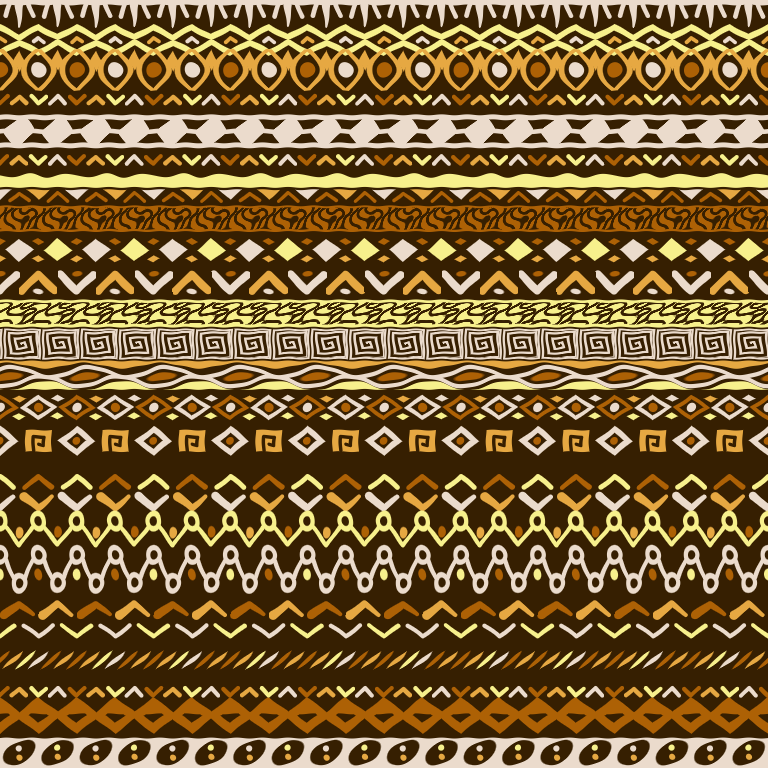
Give the GLSL for this pattern, as a WebGL 1 fragment shader.

```glsl
precision highp float;
// Horizontal bands of hand-cut folk ornament in earth colours on dark brown.
uniform vec2 u_resolution;
#define CELLS 20.0
#define WOBBLE 0.012
#define DARK vec3(0.21, 0.12, 0.005)
#define CREAM vec3(0.92, 0.86, 0.8)
#define BROWN vec3(0.68, 0.38, 0.02)
#define YELLOW vec3(0.97, 0.94, 0.55)
#define ORANGE vec3(0.9, 0.66, 0.26)
#define PI 3.14159265
vec2 q;  // position in cells, y pointing down
vec3 color;
float pixel, odd;  // pixel size in cells, parity of the current motif

void paint(float d, vec3 ink) { color = mix(color, ink, clamp(0.5 - d / pixel, 0., 1.)); }
// Local position in a row of motifs
vec2 at(float x, float y) {
  odd = mod(floor(q.x - x + 0.5), 2.);
  return vec2(fract(q.x - x + 0.5) - 0.5, q.y - y);
}
vec3 cycle(float i) { return i < 0.5 ? BROWN : i < 1.5 ? ORANGE : i < 2.5 ? YELLOW : CREAM; }
// Distance functions
float slab(float top, float bottom) { return max(top - q.y, q.y - bottom); }
float diamond(vec2 p, float w, float h) {
  return (abs(p.x) / w + abs(p.y) / h - 1.) * w * h / length(vec2(w, h));
}
float oval(vec2 p, float w, float h) { return (length(p / vec2(w, h)) - 1.) * min(w, h); }
float segment(vec2 p, float ax, float ay, float bx, float by) {
  vec2 a = vec2(ax, ay), d = vec2(bx, by) - a;
  return length(p - a - d * clamp(dot(p - a, d) / dot(d, d), 0., 1.));
}
float mirrored(vec2 p, float ax, float ay, float bx, float by) {
  return segment(vec2(abs(p.x), p.y), ax, ay, bx, by);
}
float chevron(vec2 p, float w, float h) { return mirrored(p, 0., -h, w, h); }
float swirl(vec2 p, vec2 k) {
  p *= vec2(PI, k.y);
  return sin(k.x * p.x + 2. * sin(p.y + 2. * p.x)) + 0.8 * cos(p.y - k.x * p.x);
}
float curls(float y, vec2 k) {
  vec2 p = vec2(q.x, q.y - y), e = vec2(0.01, 0);
  float f = swirl(p, k);
  vec2 slope = vec2(swirl(p + e, k) - f, swirl(p + e.yx, k) - f) / e.x;
  return max(abs(f) / max(length(slope), 4.) - 0.043, abs(p.y) - 0.28);
}
void smallChevrons(float y) {
  float i = floor(q.x * 2. + 0.5);
  vec2 p = vec2(q.x - i * 0.5, q.y - y);
  paint(chevron(p, 0.19, mod(i, 2.) < 0.5 ? -0.09 : 0.09) - 0.055, cycle(mod(i, 4.)));
}
void upperBands() {
  // Spiked fringe, eyed lattice, pointed arches
  vec2 p = at(0.5, 0.);
  paint(min(p.y - 0.13, max(abs(p.x) - 0.13 + 0.15 * p.y, p.y + abs(p.x) - 0.72)), CREAM);
  paint(mirrored(p, 0.24, 0.1, 0.36, 0.42) - 0.06, CREAM);
  p = at(0., 1.04);
  paint(abs(diamond(p, 0.62, 0.33)) - 0.075, YELLOW);
  paint(chevron(p, 0.13, 0.05) - 0.05, mix(ORANGE, CREAM, odd));
  paint(diamond(at(0.5, 1.58), 0.15, 0.27), ORANGE);
  p = at(0., 1.82);
  paint(max(abs(abs(p.x) - 0.39 * cos(p.y * 2.9)) * 0.8 - 0.06, abs(p.y) - 0.54), ORANGE);
  paint(oval(p, 0.2, 0.2), mix(BROWN, CREAM, odd));
  // Hourglasses, wavy ribbon, hanging half diamonds
  paint(slab(2.99, 3.85), CREAM);
  p = at(0., 3.42);
  paint(max(abs(p.x + 0.25 * p.y) - 0.06 - 0.95 * abs(p.y), abs(abs(p.y) - 0.18) - 0.12), DARK);
  paint(slab(4.57 + 0.05 * sin(2. * PI * q.x), 4.88), YELLOW);
  paint(chevron(at(0.5, 5.13), 0.25, 0.1) - 0.045, BROWN);
  p = at(0., 4.94);
  paint(max(diamond(p, 0.3, 0.26), -p.y), mix(CREAM, ORANGE, odd));
  // Maze, diamonds, large chevrons
  paint(slab(5.36, 6.03), BROWN);
  paint(curls(5.69, vec2(4, 9)), DARK);
  paint(diamond(at(0.5, 6.51), 0.37, 0.3), mix(CREAM, YELLOW, odd));
  paint(diamond(at(0., 6.29), 0.16, 0.09), BROWN);
  paint(diamond(at(0., 6.74), 0.16, 0.09), ORANGE);
  p = at(0., 7.36);
  p.y *= 2. * odd - 1.;
  paint(chevron(p, 0.43, 0.21) - 0.1, mix(CREAM, ORANGE, odd));
  paint(oval(p - vec2(0, 0.23), 0.13, 0.07), mix(BROWN, CREAM, odd));
}
void middleBands() {
  // Curled ribbon and square spirals
  paint(slab(7.81, 8.52), YELLOW);
  paint(curls(8.16, vec2(2, 13)), DARK);
  vec2 p = at(0.58, 8.96) * vec2(1, 1.22);
  float r = max(abs(p.x), abs(p.y)), turn = fract(r / 0.16 - atan(p.y, p.x) / (2. * PI));
  paint(min(max(abs(turn - 0.5) * 0.16 - 0.035, r - 0.42), abs(r - 0.45) - 0.03), CREAM);
  // Crossing waves around lenses
  float u = q.x - 0.2, wave = 0.12 * cos(PI * u), y = q.y - 9.81 + 0.05 * sin(PI * u);
  paint(slab(9.4, 9.52 - 0.6 * wave), ORANGE);
  paint(slab(10.04 + wave, 10.14), YELLOW);
  paint(abs(abs(y) - 0.12 - wave) - 0.055, CREAM);
  paint(oval(vec2(mod(u + 1., 2.) - 1., y), 0.38, 0.1), BROWN);
  // Ringed diamonds, then hooks between diamonds
  p = at(0., 10.61);
  paint(abs(diamond(p, 0.4, 0.27)) - 0.05, mix(BROWN, CREAM, odd));
  paint(oval(p, 0.12, 0.12), mix(CREAM, BROWN, odd));
  paint(diamond(at(0.5, 10.38), 0.17, 0.09), mix(ORANGE, CREAM, odd));
  paint(diamond(at(0.5, 10.84), 0.17, 0.09), YELLOW);
  p = at(0., 11.48);
  float hook = min(segment(p, -0.13, 0.4, -0.13, -0.1), segment(p, -0.13, -0.1, 0.15, -0.1));
  hook = min(hook, min(segment(p, 0.15, -0.1, 0.13, 0.11), segment(p, 0.13, 0.11, 0.02, 0.09)));
  float box = max(max(abs(p.x) - 0.34, abs(p.y) - 0.28), 0.045 - hook);
  float ring = max(diamond(p, 0.49, 0.39), -diamond(p, 0.25, 0.21));
  paint(mix(min(ring, oval(p, 0.1, 0.1)), box, odd), odd > 0.5 ? ORANGE : ring < 0.04 ? CREAM : BROWN);
}
void lowerBands() {
  // Paired zigzags
  vec2 p = at(0., 12.55);
  paint(chevron(p, 0.35, 0.14) - 0.065, mix(YELLOW, BROWN, odd));
  p = at(0., 13.08);
  paint(chevron(p, 0.36, -0.15) - 0.085 + 0.09 * p.x, mix(CREAM, ORANGE, odd));
  // Looped garlands with seeds
  p = at(0., 13.57);
  paint(min(abs(oval(p, 0.15, 0.2)), mirrored(p, 0.14, 0.15, 0.5, 0.62)) - 0.055, YELLOW);
  paint(oval(at(0.5, 13.86), 0.1, 0.15), mix(ORANGE, BROWN, odd));
  p = at(0., 14.45);
  float loops = min(abs(oval(p, 0.15, 0.19)), abs(oval(at(0.5, 15.18), 0.15, 0.2)));
  paint(min(loops, mirrored(p, 0.14, 0.12, 0.36, 0.62)) - 0.055, CREAM);
  paint(oval(at(0., 14.96), 0.1, 0.15), mix(YELLOW, BROWN, odd));
  // Zigzags and slanted strokes
  p = at(0.5, 15.87);
  paint(chevron(p, 0.37, 0.14) - 0.085 + 0.1 * p.x, mix(BROWN, ORANGE, odd));
  paint(chevron(at(0., 16.43), 0.38, -0.14) - 0.055, mix(YELLOW, CREAM, odd));
  float y = q.y - 17.19, u = (q.x + 1.1 * y) * 3., i = floor(u + 0.5);
  paint(max(abs(u - i) * 0.22 - 0.055 + y * y, abs(y) - 0.24), cycle(mod(mod(i, 6.), 4.)));
  // Diamond chain and seed pods
  p = at(0., 18.63);
  paint(diamond(p, 0.62, 0.48), BROWN);
  paint(max(diamond(p, 0.26, 0.19), -p.y - 0.04), DARK);
  paint(slab(19.22, 21.), CREAM);
  p = at(0.5, 19.6);
  paint(oval(p + vec2(0, 0.35 * p.x), 0.43, 0.29), DARK);
  paint(oval(p + vec2(0, 0.12), 0.08, 0.08), mix(CREAM, YELLOW, odd));
  paint(oval(p - vec2(0, 0.12), 0.08, 0.08), ORANGE);
}
void main() {
  vec2 uv = gl_FragCoord.xy / u_resolution;
  q = vec2(uv.x, 1. - uv.y) * CELLS;
  q += WOBBLE * sin(PI * 3. * q.yx);
  pixel = CELLS / min(u_resolution.x, u_resolution.y);
  color = DARK;
  upperBands();
  middleBands();
  lowerBands();
  smallChevrons(2.6);
  smallChevrons(4.17);
  smallChevrons(18.02);
  gl_FragColor = vec4(color, 1);
}
```
